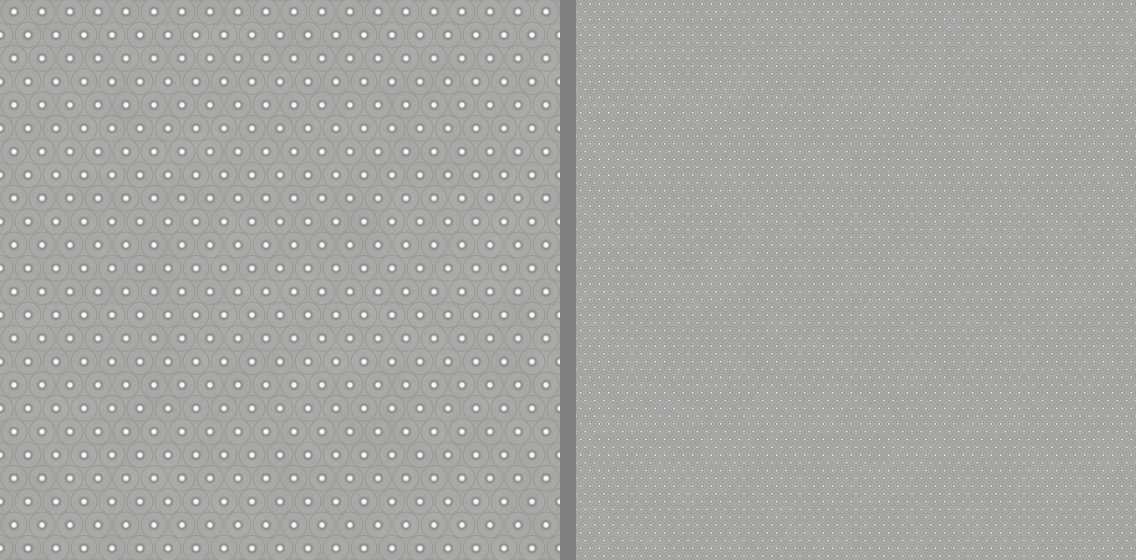
Left: one tile. Right: repeated 3 by 3.
A Shadertoy shader for this pattern:

```glsl
// Grey sheet of staggered thin rings, each with a glowing white stud in a soft dark halo.

const float COLUMNS = 20.0;            // studs across
const float ROWS = 24.0;               // staggered rows down, must be even
const vec3 BASE_COLOR = vec3(0.668, 0.662, 0.652);
const vec3 LINE_COLOR = vec3(0.575, 0.57, 0.565);
const vec3 HALO_COLOR = vec3(0.52, 0.515, 0.515);
const vec3 STUD_COLOR = vec3(0.965);
// Lengths below are in units of the column spacing.
const float RING_RADIUS = 0.462;
const float RING_HALF_WIDTH = 0.014;
const vec2 STUD_FADE = vec2(0.05, 0.145);
const vec2 HALO_FADE = vec2(0.10, 0.235);
const float MOTTLE_AMOUNT = 0.022;
const float GRAIN_AMOUNT = 0.012;

float hash(vec2 p) {
    return fract(sin(dot(p, vec2(127.1, 311.7))) * 43758.5453);
}

// Value noise that wraps after a whole number of cells.
float tiledNoise(vec2 uv, float cells) {
    vec2 p = uv * cells;
    vec2 i = floor(p);
    vec2 f = fract(p);
    f = f * f * (3.0 - 2.0 * f);
    vec2 a = mod(i, cells);
    vec2 b = mod(i + 1.0, cells);
    return mix(mix(hash(a), hash(vec2(b.x, a.y)), f.x),
               mix(hash(vec2(a.x, b.y)), hash(b), f.x), f.y);
}

// Distance to the nearest point of a rectangular lattice.
float latticeDistance(vec2 p, vec2 period) {
    return length(p - period * floor(p / period + 0.5));
}

// Box-filtered coverage of a line, valid below one pixel of width.
float lineCoverage(float d, float halfWidth, float pixel) {
    return clamp((d + halfWidth) / pixel + 0.5, 0.0, 1.0)
         - clamp((d - halfWidth) / pixel + 0.5, 0.0, 1.0);
}

void mainImage(out vec4 fragColor, in vec2 fragCoord) {
    vec2 uv = fragCoord / iResolution.xy;
    float pixel = COLUMNS / iResolution.x;

    // Two interleaved lattices make the staggered rows.
    vec2 period = vec2(1.0, 2.0 * COLUMNS / ROWS);
    vec2 p = uv * COLUMNS - vec2(0.0, 0.25 * period.y);
    float r = min(latticeDistance(p, period),
                  latticeDistance(p - 0.5 * period, period));

    // Faint cloudy wear and fine grain.
    float mottle = 0.6 * tiledNoise(uv, 14.0) + 0.4 * tiledNoise(uv, 37.0) - 0.5;
    float grain = tiledNoise(uv, 150.0) - 0.5;
    vec3 color = BASE_COLOR + MOTTLE_AMOUNT * mottle + GRAIN_AMOUNT * grain;

    // Ring, halo, then the bright stud on top.
    color = mix(color, LINE_COLOR, lineCoverage(r - RING_RADIUS, RING_HALF_WIDTH, pixel));
    color = mix(color, HALO_COLOR, 1.0 - smoothstep(HALO_FADE.x, HALO_FADE.y, r));
    color = mix(color, STUD_COLOR, 1.0 - smoothstep(STUD_FADE.x, STUD_FADE.y, r));

    fragColor = vec4(color, 1.0);
}
```
